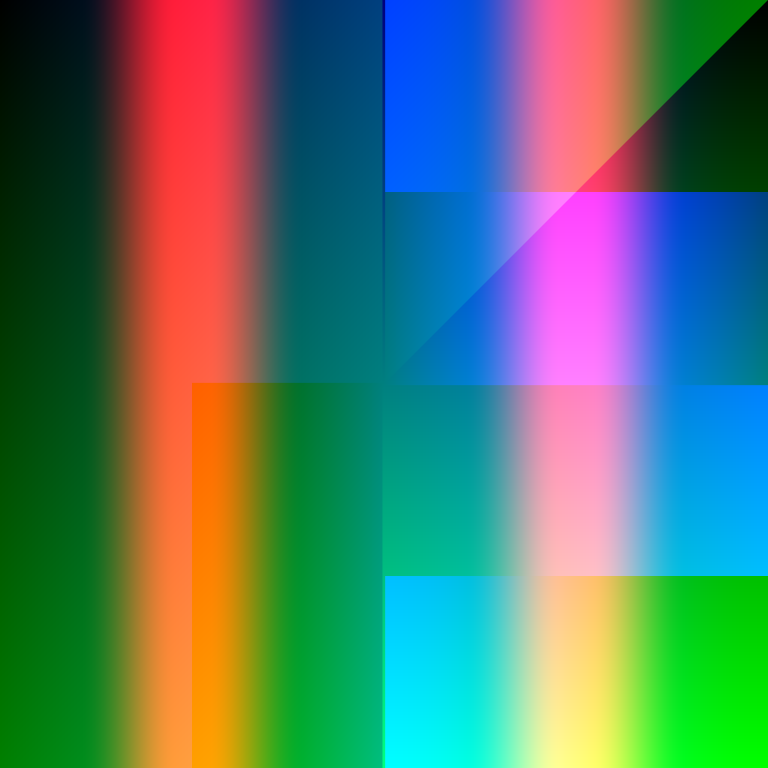
Write a WebGL 1 fragment shader that draws this background.

```glsl
precision highp float;
uniform vec2 u_resolution;

const float TAU = 6.2831853;
const float SEAM = 0.002;

// Antialiased step: 0 below the limit, 1 above it
float edge(float limit, float value, float pixel) {
  return clamp((value - limit) / pixel + 0.5, 0.0, 1.0);
}

float between(float low, float high, float value, float pixel) {
  return edge(low, value, pixel) * (1.0 - edge(high, value, pixel));
}

// Soft vertical stripes centred on each half of the canvas
float stripes(float x) {
  float dist = abs(fract(2.0 * x) - 0.5) * 0.5;
  return 1.0 - smoothstep(0.02, 0.145, dist);
}

// Diagonal ramp on the left and above the diagonal, vertical ramp elsewhere
float greenRamp(vec2 uv, float pixel) {
  float rightHalf = edge(0.5 - SEAM, uv.x, pixel);
  float pastSeam = edge(0.5 + SEAM * 0.75, uv.x, pixel);
  float aboveDiagonal = edge(0.0, (uv.y - uv.x) * 0.7071, pixel);
  float slanted = 0.5 * (uv.x + 1.0 - uv.y);
  float upright = 1.0 - uv.y;
  return mix(slanted, upright, rightHalf * (1.0 - pastSeam * aboveDiagonal));
}

// Linear ramp replaced by sine and cosine waves inside rectangular panels
float blueWaves(vec2 uv, float pixel) {
  float sineWave = 0.5 - 0.5 * sin(TAU * uv.x);
  float cosineWave = 0.5 - 0.5 * cos(TAU * uv.x);
  float rightHalf = edge(0.5 + SEAM * 0.75, uv.x, pixel);
  float lowerLeft = between(0.25, 0.5, uv.x, pixel)
    * (1.0 - edge(0.5 + SEAM * 0.75, uv.y, pixel));
  float middleBand = rightHalf * between(0.5 - SEAM * 0.75, 0.75, uv.y, pixel);
  float outerBands = rightHalf * (1.0 - between(0.25, 0.75, uv.y, pixel));
  float blue = mix(uv.x, sineWave, max(lowerLeft, middleBand));
  return mix(blue, cosineWave, outerBands);
}

void main() {
  vec2 uv = gl_FragCoord.xy / u_resolution;
  float pixel = 1.0 / min(u_resolution.x, u_resolution.y);
  vec3 color = vec3(stripes(uv.x), greenRamp(uv, pixel), blueWaves(uv, pixel));
  gl_FragColor = vec4(color, 1.0);
}
```
